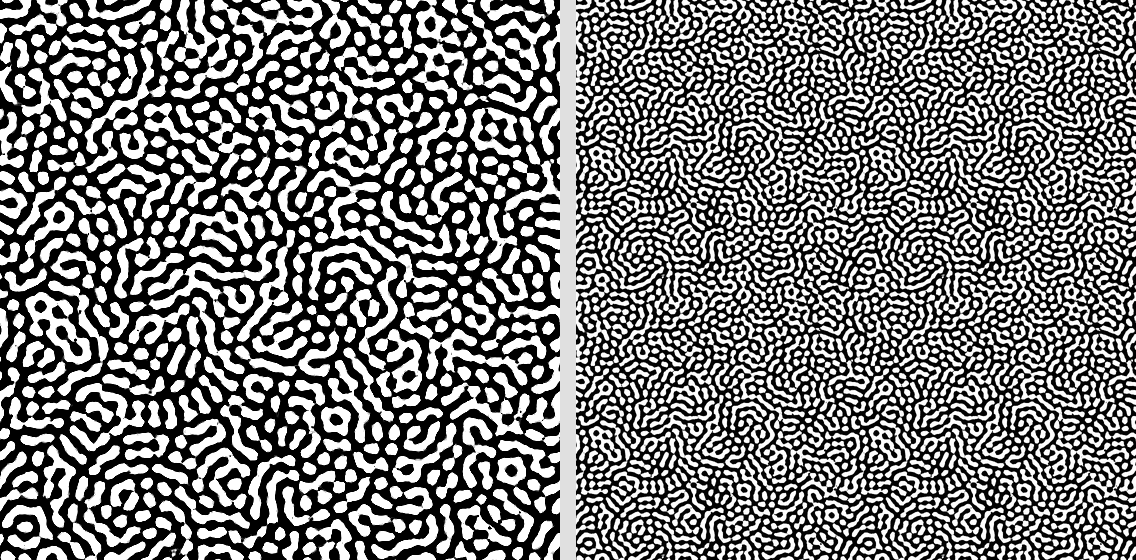
Left: one tile. Right: repeated 2 by 2.
Write a WebGL 1 fragment shader that draws this pattern.

```glsl
precision highp float;
// Labyrinth of white worms and dots on black, like a reaction-diffusion pattern.
// Waves of similar length in all directions are summed; a ring of neighbours then
// inhibits the centre to even out the widths, and noise roughens the edges.
// Whole-number wave vectors and wrapped noise make it tile.

uniform vec2 u_resolution;

const float TAU = 6.2831853;
const float WAVES = 40.0;
const float FREQUENCY = 35.0; // stripes across the canvas

float hash(float n) {
  return fract(sin(n * 127.1 + 3.7) * 43758.5453);
}

// Dot product of a lattice point's random gradient with the offset from it
float cornerSlope(vec2 cell, vec2 offset, float period) {
  vec2 c = mod(cell, period);
  float angle = TAU * hash(c.x + c.y * 0.731 + period * 0.17);
  return dot(vec2(cos(angle), sin(angle)), offset);
}

// Gradient noise that wraps after a whole number of cells
float gradientNoise(vec2 uv, float period) {
  vec2 p = uv * period;
  vec2 i = floor(p);
  vec2 f = p - i;
  vec2 u = f * f * f * (f * (f * 6.0 - 15.0) + 10.0);
  vec2 e = vec2(1.0, 0.0);
  float low = mix(cornerSlope(i, f, period),
                  cornerSlope(i + e.xy, f - e.xy, period), u.x);
  float high = mix(cornerSlope(i + e.yx, f - e.yx, period),
                   cornerSlope(i + e.xx, f - e.xx, period), u.x);
  return mix(low, high, u.y);
}

// Smooth saturation to the range -1 to 1
vec4 saturateSoft(vec4 x) {
  return x * inversesqrt(1.0 + x * x);
}

// Signed distance to the worm edges in canvas units, positive inside
float wormDistance(vec2 uv) {
  // Four directions of the inhibiting ring; their opposites give the other four
  float radius = 0.61 / FREQUENCY;
  vec4 ringX = radius * vec4(1.0, 0.7071, 0.0, -0.7071);
  vec4 ringY = radius * vec4(0.0, 0.7071, 1.0, 0.7071);

  float height = 0.0;
  vec2 slope = vec2(0.0);
  vec4 ahead = vec4(0.0);
  vec4 behind = vec4(0.0);
  for (float i = 0.0; i < WAVES; i++) {
    float angle = 0.5 * TAU * (i + 0.5) / WAVES;
    float size = FREQUENCY * (0.9 + 0.2 * fract(i * 0.618));
    vec2 wave = floor(size * vec2(cos(angle), sin(angle)) + 0.5);
    float phase = TAU * fract(dot(wave, uv) + hash(i));
    vec4 shift = TAU * (wave.x * ringX + wave.y * ringY);
    height += cos(phase);
    slope += wave / FREQUENCY * sin(phase);
    ahead += cos(phase + shift);
    behind += cos(phase - shift);
  }

  // Scale to unit variance
  float gain = sqrt(2.0 / WAVES);
  height *= gain;
  slope *= gain;
  vec4 ring = saturateSoft(2.0 * gain * ahead) + saturateSoft(2.0 * gain * behind);
  float inhibition = dot(ring, vec4(0.125));

  // Flat saddles sink, which cuts thin necks into round worm ends
  float steepness = dot(slope, slope);
  float level = height - 1.6 * inhibition
              + 0.9 * steepness / (steepness + 0.6) - 0.545;
  return level / (1.4 * TAU * FREQUENCY * max(sqrt(steepness), 0.4));
}

void main() {
  vec2 uv = gl_FragCoord.xy / u_resolution;
  float pixel = 1.0 / min(u_resolution.x, u_resolution.y);

  // Crisp, slightly ragged edge
  float grain = gradientNoise(uv, 120.0);
  float edge = wormDistance(uv) + 0.0012 * grain;
  float shade = clamp(0.5 + edge / (0.7 * pixel), 0.0, 1.0);

  // Sparse grey flecks along the edges
  float patches = grain + 0.7 * gradientNoise(uv, 22.0);
  float fleck = smoothstep(0.36, 0.5, patches)
              * (1.0 - smoothstep(0.0015, 0.003, abs(edge)));
  shade = mix(shade, mix(0.14, 0.8, shade), fleck);

  gl_FragColor = vec4(vec3(shade), 1.0);
}
```
